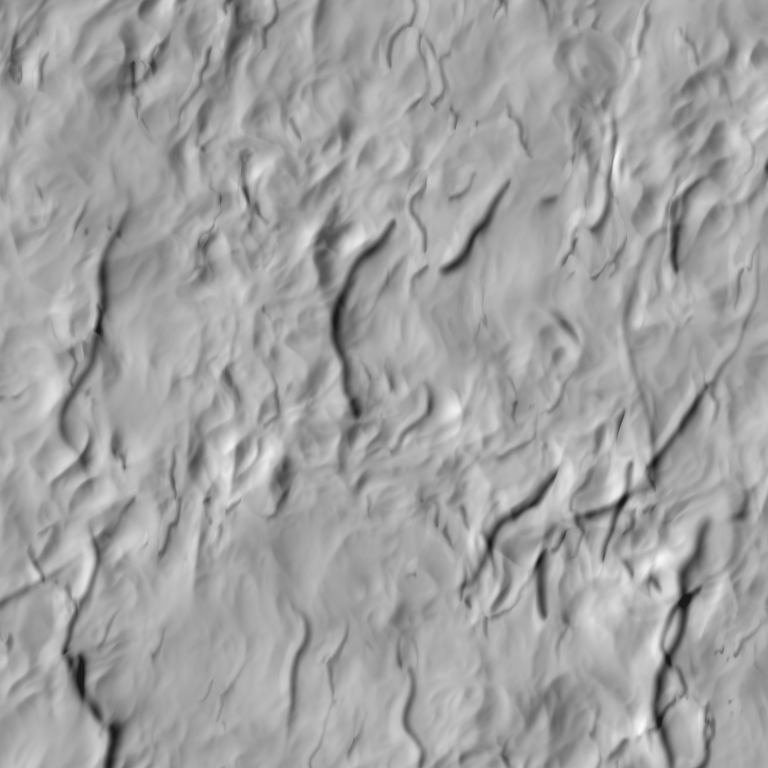
A Shadertoy shader for this texture:

```glsl
// Grey, side-lit rocky terrain with smooth plates, rubble and long shadowed scarps.

vec2 hash2(vec2 cell) {
    vec2 k = vec2(dot(cell, vec2(127.1, 311.7)), dot(cell, vec2(269.5, 183.3)));
    return 2.0 * fract(sin(k) * 43758.5453) - 1.0;
}

// Gradient noise, roughly -0.6 to 0.6
float noise(vec2 p) {
    vec2 i = floor(p), f = fract(p);
    vec2 w = f * f * f * (f * (f * 6.0 - 15.0) + 10.0);
    float a = dot(hash2(i), f);
    float b = dot(hash2(i + vec2(1, 0)), f - vec2(1, 0));
    float c = dot(hash2(i + vec2(0, 1)), f - vec2(0, 1));
    float d = dot(hash2(i + vec2(1, 1)), f - vec2(1, 1));
    return mix(mix(a, b, w.x), mix(c, d, w.x), w.y);
}

// Bends the ground, leans it slightly to the right and stretches it upwards
vec2 warp(vec2 p) {
    p += 0.035 * vec2(noise(p * 4.0 + 3.7), noise(p * 4.0 + 41.3))
       + 0.014 * vec2(noise(p * 14.0 + 17.1), noise(p * 14.0 + 63.9));
    return vec2(p.x - 0.12 * p.y, 0.88 * p.y);
}

// Height of the rubble: rounded ridges, each octave turned against the last
float relief(vec2 q) {
    float height = 0.0, freq = 6.5;
    for (int i = 0; i < 5; i++) {
        float n = noise(q * freq + float(i) * 19.37);
        float steepness = 0.092 * exp(-pow((float(i) - 1.3) / 1.7, 2.0));
        height -= steepness / freq * sqrt(n * n + 0.002);
        q = mat2(0.8, 0.6, -0.6, 0.8) * q;
        freq *= 1.9;
    }
    return height;
}

// Jagged field whose zero line is a scarp, drawn out upwards
float ledge(vec2 q, float freq) {
    q = q * freq * vec2(1.0, 0.65) + vec2(freq * 7.3, 5.1);
    return noise(q) + 0.28 * noise(q * 2.6 + 9.0) + 0.05 * noise(q * 5.3 + 4.0);
}

// Scarp: lit rim on the left, shadow with a soft tail on the right
float scarp(vec2 p, vec2 q, vec2 qx, vec2 qy, float eps, float freq, float width) {
    float level = ledge(q, freq);
    vec2 grad = (vec2(ledge(qx, freq), ledge(qy, freq)) - level) / eps;
    float steep = max(length(grad), 0.45 * freq);
    float dist = level / steep;
    float facing = dot(grad, vec2(0.95, -0.3)) / steep;

    float presence = smoothstep(-0.08, 0.26, noise(p * freq * 0.4 + freq * 3.1));
    width *= 0.6 + 0.4 * presence;
    float right = max(dist, 0.0) / width;
    float edge = smoothstep(-1.0 * width, 0.35 * width, dist);
    float shadow = edge * (0.43 * exp(-right * right) + 0.08 * exp(-0.35 * right));
    float rim = 0.14 * exp(-pow((dist + 1.9 * width) / (1.5 * width), 2.0));
    float farSide = 0.05 * exp(-pow(dist / (2.2 * width), 2.0));

    float away = smoothstep(0.0, 0.8, facing);
    float toward = smoothstep(0.1, 0.9, -facing);
    return presence * (away * (rim - shadow) + toward * farSide);
}

void mainImage(out vec4 fragColor, in vec2 fragCoord) {
    vec2 p = fragCoord / iResolution.y;
    float eps = 0.004;
    vec2 q = warp(p);
    vec2 qx = warp(p + vec2(eps, 0.0));
    vec2 qy = warp(p + vec2(0.0, eps));

    // Light from the left, with rough and smooth regions
    float height = relief(q);
    vec2 slope = (vec2(relief(qx), relief(qy)) - height) / eps;
    float rough = smoothstep(-0.25, 0.3, noise(p * 3.5 + 8.2) + 0.6 * noise(p * 9.0 + 2.6));
    float light = dot(slope, vec2(0.95, -0.3)) * mix(0.4, 1.25, rough);
    light += 0.5 * min(light, 0.0);

    // Scarps from long cliffs down to faint cracks
    float cliffs = 0.0, freq = 4.9, width = 0.0098;
    for (int i = 0; i < 3; i++) {
        cliffs += scarp(p, q, qx, qy, eps, freq, width) * (1.0 - 0.26 * float(i));
        freq *= 2.05;
        width *= 0.76;
    }

    // Broad patches of paler and darker ground
    float patches = 0.09 * noise(p * 2.5 + 31.0) + 0.09 * noise(q * 7.0 + 12.0)
                  + 0.09 * noise(q * 15.0 + 53.0);

    float tone = 0.652 + patches + light + cliffs;
    fragColor = vec4(vec3(clamp(tone, 0.1, 0.97)), 1.0);
}
```
